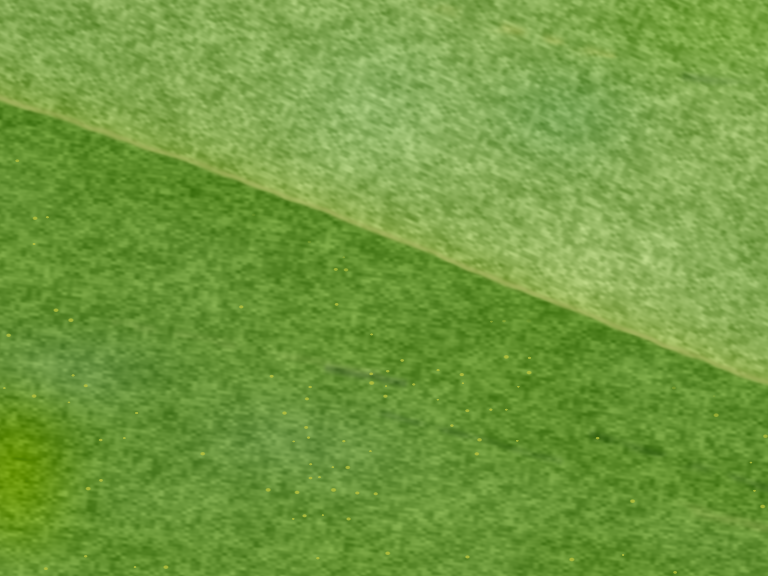
Give the GLSL for this texture, as a Shadertoy shader.

```glsl
// A mown hillside: pale grass above a slanting edge, deeper turf below it.
// Layered value noise forms the blades; soft blobs and segments tint the turf,
// and jittered cells scatter small yellow flowers.

float hash(vec2 p) {
    vec3 q = fract(vec3(p.xyx) * 0.1031);
    q += dot(q, q.yzx + 33.33);
    return fract((q.x + q.y) * q.z);
}

float noise(vec2 p) {
    vec2 cell = floor(p), f = fract(p);
    f = f * f * (3.0 - 2.0 * f);
    float low = mix(hash(cell), hash(cell + vec2(1, 0)), f.x);
    float high = mix(hash(cell + vec2(0, 1)), hash(cell + vec2(1, 1)), f.x);
    return mix(low, high, f.y);
}

mat2 rotation(float a) {
    return mat2(cos(a), sin(a), -sin(a), cos(a));
}

// Soft elliptical patch
float blob(vec2 p, vec2 center, vec2 radius) {
    vec2 d = (p - center) / radius;
    return exp(-dot(d, d));
}

// Soft line between two points, broken up by noise
float streak(vec2 p, vec2 a, vec2 b, float width) {
    vec2 ab = b - a;
    float t = clamp(dot(p - a, ab) / dot(ab, ab), 0.0, 1.0);
    float d = length(p - a - t * ab) / width;
    return exp(-d * d) * smoothstep(0.15, 0.7, noise(p * vec2(28, 45)));
}

// Height of the mown edge above the lower border
float edgeHeight(float x) {
    return 0.826 - 0.3624 * x + 0.011 * sin(3.7 * x);
}

// Centred brightness of the blades, fine to coarse
float bladeGrain(vec2 p) {
    float fine = noise(p * vec2(115, 190)) - 0.5;
    float medium = noise(p * vec2(58, 98) + 31.7) - 0.5;
    float coarse = noise(p * vec2(22, 34) + 71.3) - 0.5;
    return fine * 0.6 + medium * 0.5 + coarse * 0.25;
}

// Small flowers, one possible per cell, gathered in loose clusters
float flowers(vec2 p) {
    vec2 grid = p * 44.0, cell = floor(grid);
    vec2 jitter = vec2(hash(cell + 7.1), hash(cell + 19.4));
    vec2 d = (fract(grid) - 0.25 - 0.5 * jitter) * vec2(0.8, 1.1);
    float chance = 0.015 + 0.16 * smoothstep(0.5, 0.85, noise(cell * 0.16 + 4.0));
    float size = mix(0.10, 0.22, hash(cell + 53.0));
    float present = step(hash(cell + 91.0), chance);
    return present * (1.0 - smoothstep(size * 0.4, size, length(d)));
}

vec3 upperGrass(vec2 p, float above) {
    float grain = bladeGrain(rotation(0.42) * p);
    float drift = noise(rotation(0.4) * p * vec2(4, 10)) - 0.5;
    vec3 c = vec3(0.525, 0.672, 0.335);
    c += grain * vec3(0.27, 0.23, 0.26) + drift * vec3(0.07, 0.05, 0.06);

    // Pale and cool areas, with greener grass toward the right corner
    c += vec3(0.04, 0.04, 0.07) * blob(p, vec2(0.66, 0.82), vec2(0.17, 0.13));
    c += vec3(0.05, 0.04, 0.05) * blob(p, vec2(1.10, 0.55), vec2(0.18, 0.09));
    c -= vec3(0.07, 0.04, 0.02) * blob(p, vec2(0.98, 0.80), vec2(0.13, 0.09));
    c -= vec3(0.06, 0.03, 0.09) * blob(p, vec2(1.25, 0.96), vec2(0.24, 0.10));

    // Dry trail and the dark dip beyond it
    c += vec3(0.08, 0.03, 0.02) * streak(p, vec2(0.74, 0.99), vec2(1.06, 0.90), 0.010);
    c -= vec3(0.12, 0.12, 0.08) * streak(p, vec2(1.19, 0.867), vec2(1.34, 0.845), 0.008);

    // Yellower fringe beside the edge
    return c + vec3(0.02, 0.0, -0.05) * exp(-above * 22.0);
}

vec3 lowerGrass(vec2 p, float below) {
    float grain = bladeGrain(rotation(0.12) * p + 13.0);
    float drift = noise(rotation(0.25) * p * vec2(5, 11) + 8.0) - 0.5;
    vec3 c = vec3(0.393, 0.574, 0.195);
    c += grain * vec3(0.23, 0.21, 0.19) + drift * vec3(0.05, 0.04, 0.06);

    // Sunny corner, cool hollow and smooth turf under the edge
    c += vec3(0.06, 0.05, -0.12) * blob(p, vec2(0.02, 0.18), vec2(0.09, 0.12));
    c += vec3(0.01, 0.0, 0.06) * blob(p, vec2(0.13, 0.36), vec2(0.20, 0.08));
    c += vec3(0.01, 0.0, 0.05) * blob(p, vec2(0.48, 0.22), vec2(0.22, 0.10));
    c -= vec3(0.05, 0.035, 0.05) * exp(-below * 13.0);

    // Faint mowing tracks with dark gaps
    c += vec3(0.06, 0.04, 0.05) * streak(p, vec2(0.20, 0.44), vec2(0.66, 0.35), 0.009);
    c -= vec3(0.10, 0.12, 0.04) * streak(p, vec2(0.57, 0.36), vec2(0.70, 0.335), 0.008);
    c -= vec3(0.07, 0.08, 0.03) * streak(p, vec2(0.62, 0.295), vec2(0.97, 0.20), 0.007);
    c -= vec3(0.07, 0.08, 0.03) * streak(p, vec2(1.03, 0.245), vec2(1.34, 0.15), 0.008);
    c += vec3(0.07, 0.03, 0.05) * streak(p, vec2(1.18, 0.12), vec2(1.34, 0.08), 0.010);

    float bloom = flowers(p) * smoothstep(0.03, 0.10, below);
    return mix(c, vec3(0.73, 0.77, 0.24), bloom * 0.8);
}

void mainImage(out vec4 fragColor, in vec2 fragCoord) {
    vec2 p = fragCoord / iResolution.y;
    float above = (p.y - edgeHeight(p.x)) * 0.94;
    above += 0.005 * (noise(p * 32.0) - 0.5);

    vec3 upper = upperGrass(p, max(above, 0.0));
    vec3 lower = lowerGrass(p, max(-above, 0.0));
    vec3 color = mix(lower, upper, smoothstep(-0.004, 0.004, above));

    // Dry strip along the mown edge
    float strip = exp(-pow((above - 0.003) / 0.0055, 2.0));
    color = mix(color, vec3(0.64, 0.70, 0.37), strip * (0.5 + 0.35 * noise(p * 40.0)));
    fragColor = vec4(clamp(color, 0.0, 1.0), 1.0);
}
```
